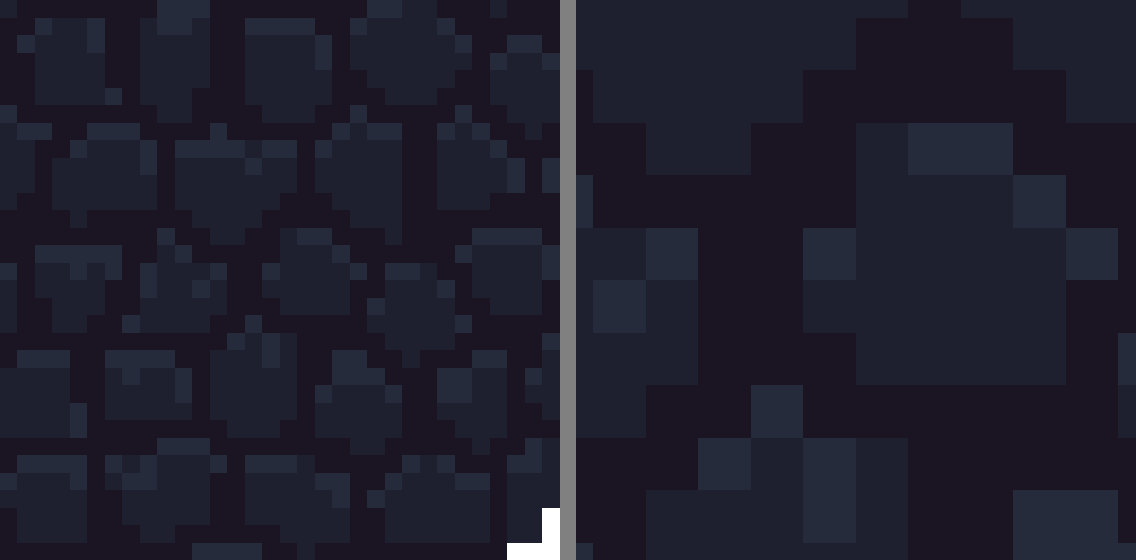
Left, the full canvas; right, a detail of the centre.
Reproduce this texture procedurally as a Shadertoy shader.

```glsl
float hash(vec2 p) {
    vec3 q = fract(vec3(p.xyx) * 0.1031);
    q += dot(q, q.yzx + 33.33);
    return fract((q.x + q.y) * q.z);
}

// Jittered stone centre in tile units, with staggered rows
vec2 stoneCentre(vec2 id) {
    vec2 jitter = vec2(hash(id + 41.0), hash(id + 87.0)) - 0.5;
    float stagger = 0.5 * mod(id.y, 2.0);
    return (id + 0.5 + vec2(stagger, 0.0) + 0.6 * jitter) * vec2(6.7, 6.4);
}

// True inside a stone, false in the mortar between stones
bool isStone(vec2 tile) {
    vec2 p = tile + 0.5;
    vec2 home = floor(p / vec2(6.7, 6.4));
    float nearest = 1e3, second = 1e3;
    for (int y = -2; y <= 2; y++) {
        for (int x = -2; x <= 2; x++) {
            float d = distance(p, stoneCentre(home + vec2(x, y)));
            second = min(second, max(nearest, d));
            nearest = min(nearest, d);
        }
    }
    float roughness = 0.3 * (hash(tile + 13.0) - 0.5);
    return second - nearest > 1.35 + roughness;
}

void mainImage(out vec4 fragColor, in vec2 fragCoord) {
    vec2 tile = floor(fragCoord / iResolution.xy * 32.0);

    vec3 mortar = vec3(0.100, 0.078, 0.137);
    vec3 stone = vec3(0.118, 0.122, 0.184);
    vec3 highlight = vec3(0.145, 0.169, 0.231);
    vec3 color = mortar;

    // Stone bodies with lit upper rims
    if (isStone(tile)) {
        float chance = hash(tile + 5.0);
        bool topRim = !isStone(tile + vec2(0, 1)) && chance < 0.88;
        bool deepRim = !isStone(tile + vec2(0, 2)) && chance < 0.18;
        color = topRim || deepRim ? highlight : stone;
    }

    // White stepped notch in the lower right corner
    bool notchColumn = tile.x > 30.5 && tile.y < 2.5;
    bool notchRow = tile.x > 28.5 && tile.y < 0.5;
    if (notchColumn || notchRow) color = vec3(1.0);

    fragColor = vec4(color, 1.0);
}
```
